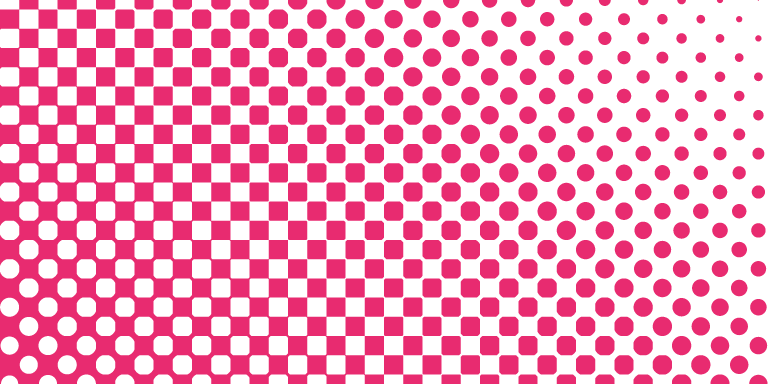
Reproduce this pattern procedurally as a WebGL 1 fragment shader.

```glsl
precision highp float;
// Two-tone halftone: a checkerboard dissolving along the diagonal.
// Each cell holds a disc clipped to the cell; discs shrink away from the
// balance line, pink ones to the upper right, white ones to the lower left.

uniform vec2 u_resolution;

const vec3 PINK = vec3(0.91, 0.17, 0.44);
const vec3 WHITE = vec3(1.0);
const float ROWS = 20.0;          // cells per canvas height
const float BALANCE = 1.3;        // diagonal offset of the even checkerboard, in cells
const float FADE_LENGTH = 38.3;   // cells from full square to vanished dot
const float EASE = 0.25;          // extra shrinking near the balance line
const int SAMPLES = 4;            // antialiasing samples per axis

// Squared disc radius in cells: 0.5 reaches the corners, 0 is gone.
float discRadiusSquared(float fade) {
  float rest = 1.0 - fade;
  return max(0.5 * rest - EASE * fade * rest * rest, 0.0);
}

// Returns 1 for pink and 0 for white at a point in cell units.
float halftone(vec2 p) {
  vec2 cell = vec2(floor(p.x), floor(p.y + 0.5));
  vec2 center = cell + vec2(0.5, 0.0);
  float isPinkCell = mod(cell.x + cell.y, 2.0);

  // Signed diagonal distance from the balance line
  float diagonal = center.x + center.y - ROWS - BALANCE;
  float side = 2.0 * isPinkCell - 1.0;
  float fade = clamp(side * diagonal / FADE_LENGTH, 0.0, 1.0);

  // Outside its disc, a cell takes the opposite colour
  vec2 offset = p - center;
  float inDisc = step(dot(offset, offset), discRadiusSquared(fade));
  return mix(1.0 - isPinkCell, isPinkCell, inDisc);
}

// Average ink over one pixel with a regular sample grid.
float smoothInk(vec2 pixel, float cellsPerPixel) {
  float ink = 0.0;
  for (int i = 0; i < SAMPLES; i++) {
    for (int j = 0; j < SAMPLES; j++) {
      vec2 jitter = (vec2(float(i), float(j)) + 0.5) / float(SAMPLES) - 0.5;
      ink += halftone((pixel + jitter) * cellsPerPixel);
    }
  }
  return ink / float(SAMPLES * SAMPLES);
}

void main() {
  float ink = smoothInk(gl_FragCoord.xy, ROWS / u_resolution.y);
  gl_FragColor = vec4(mix(WHITE, PINK, ink), 1.0);
}
```
